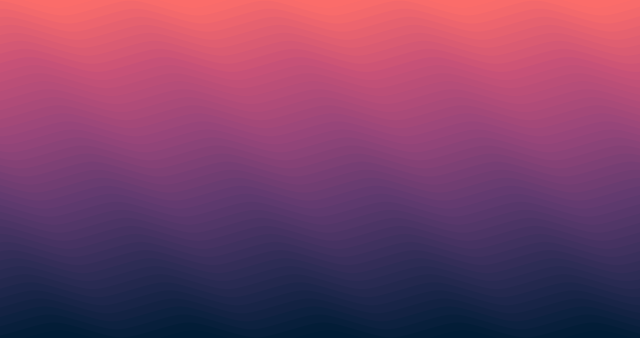
This background is drawn by a Shadertoy shader. Its source:

```glsl
// Stacked wavy bands fading from coral through purple to deep navy.

// Lengths are fractions of the canvas height; depth runs from 0 (top) to 1.
const int   BANDS        = 42;
const float WAVE_LENGTH  = 0.3985;
const float WAVE_HEIGHT  = 0.022;   // half the crest-to-trough distance
const float TROUGH_START = 0.571;   // x of a trough at depth 0
const float TROUGH_DRIFT = 0.6;     // sideways shift of troughs per unit depth
const float SHARPNESS    = 0.85;    // 0 = sine, 1 = triangle
const float TAU          = 6.2831853;

// Colour stops, evenly spaced from top to bottom
const int STOPS = 6;
const vec3 GRADIENT[STOPS] = vec3[STOPS](
    vec3(0.985, 0.425, 0.415),
    vec3(0.780, 0.320, 0.465),
    vec3(0.585, 0.270, 0.475),
    vec3(0.370, 0.225, 0.430),
    vec3(0.175, 0.170, 0.330),
    vec3(0.000, 0.110, 0.210)
);

vec3 gradientColor(float depth) {
    float t = clamp(depth, 0.0, 1.0) * float(STOPS - 1);
    int stop = min(int(t), STOPS - 2);
    return mix(GRADIENT[stop], GRADIENT[stop + 1], t - float(stop));
}

// Rounded zigzag in -1..1, highest at phase 0
float softZigzag(float phase) {
    return asin(SHARPNESS * cos(TAU * phase)) / asin(SHARPNESS);
}

// Depth of a band's upper edge at x
float edgeDepth(float x, float restDepth) {
    float trough = TROUGH_START + TROUGH_DRIFT * restDepth;
    return restDepth + WAVE_HEIGHT * softZigzag((x - trough) / WAVE_LENGTH);
}

void mainImage(out vec4 fragColor, in vec2 fragCoord) {
    float x = fragCoord.x / iResolution.y;
    float depth = 1.0 - fragCoord.y / iResolution.y;
    float blur = 0.75 / iResolution.y;

    // Count the edges above this point, with soft transitions
    float edgesAbove = 0.0;
    for (int i = -1; i <= BANDS + 1; i++) {
        float edge = edgeDepth(x, float(i) / float(BANDS));
        edgesAbove += smoothstep(-blur, blur, depth - edge);
    }

    // Colour each band by the depth of its centre
    float bandDepth = (edgesAbove - 1.5) / float(BANDS);
    fragColor = vec4(gradientColor(bandDepth), 1.0);
}
```
